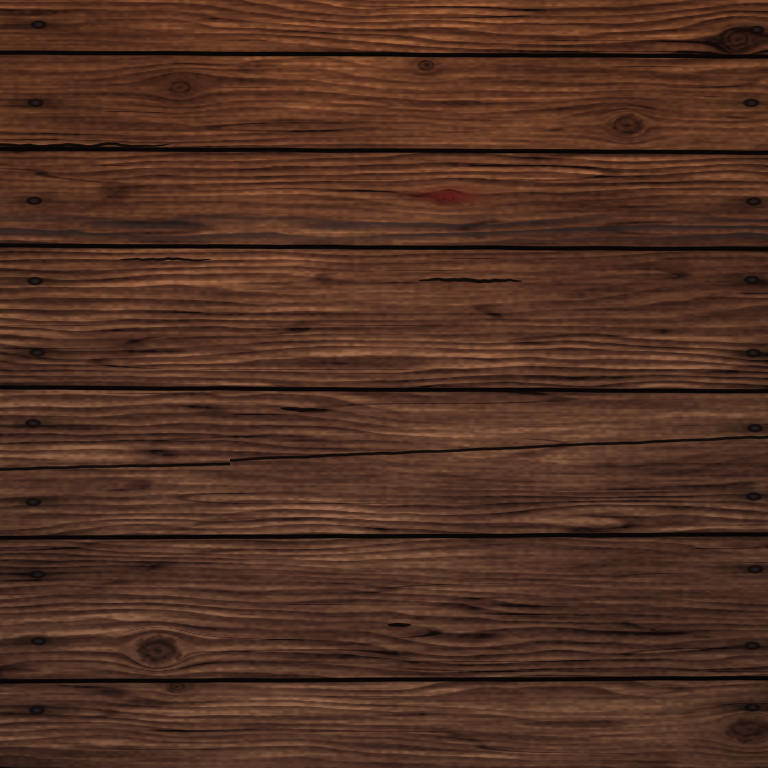
Reproduce this texture procedurally as a Shadertoy shader.

```glsl
// Seven weathered dark brown planks with wavy grain, knots, nails and splits.
const vec3 BLACK = vec3(0.07, 0.04, 0.035);
const vec3 DEEP  = vec3(0.20, 0.115, 0.085);
const vec3 MID   = vec3(0.285, 0.17, 0.122);
const vec3 WARM  = vec3(0.38, 0.242, 0.165);
const vec3 LIGHT = vec3(0.54, 0.36, 0.25);
const vec3 COOL  = vec3(0.13, 0.11, 0.12);
const vec3 RED   = vec3(0.36, 0.09, 0.08);
const float GAP_HALF = 0.0027;    // half thickness of the gaps
const float RING_COUNT = 85.0;    // growth lines over the canvas height
const float FIBRE_COUNT = 330.0;
const vec2 NAIL_SIZE = vec2(0.011, 0.0058);
const float WIDE_BOARD = 0.15;    // taller boards take two nails per end
// Gap heights between boards, from bottom to top
const float GAPS[6] = float[6](0.115, 0.302, 0.493, 0.678, 0.804, 0.929);
// Knots: centre, radii
const vec4 KNOTS[8] = vec4[8](
    vec4(0.205, 0.153, 0.034, 0.021), vec4(0.235, 0.886, 0.022, 0.012),
    vec4(0.817, 0.837, 0.025, 0.016), vec4(0.961, 0.948, 0.022, 0.015),
    vec4(0.583, 0.743, 0.013, 0.008), vec4(0.555, 0.915, 0.013, 0.009),
    vec4(0.230, 0.106, 0.015, 0.008), vec4(0.975, 0.050, 0.033, 0.018));
// Splits: start x, end x, height, half thickness
const vec4 SPLITS[5] = vec4[5](
    vec4(0.545, 0.680, 0.635, 0.0024), vec4(0.155, 0.275, 0.662, 0.0018),
    vec4(0.365, 0.412, 0.467, 0.0026), vec4(-0.10, 0.225, 0.811, 0.0022),
    vec4(0.505, 0.535, 0.186, 0.0026));

float hash(vec2 p) { return fract(sin(dot(p, vec2(127.1, 311.7))) * 43758.5); }

float noise(vec2 p) {
    vec2 i = floor(p), f = fract(p);
    f = f * f * (3.0 - 2.0 * f);
    return mix(mix(hash(i), hash(i + vec2(1, 0)), f.x),
               mix(hash(i + vec2(0, 1)), hash(i + vec2(1, 1)), f.x), f.y);
}

float fbm(vec2 p) {
    return 0.54 * noise(p) + 0.29 * noise(p * 2.1 + 7.3) + 0.17 * noise(p * 4.3 + 3.1);
}

vec3 woodRamp(float t) {
    t = clamp(t, 0.0, 1.0) * 4.0;
    vec3 c = mix(mix(BLACK, DEEP, min(t, 1.0)), MID, clamp(t - 1.0, 0.0, 1.0));
    return mix(mix(c, WARM, clamp(t - 2.0, 0.0, 1.0)), LIGHT, clamp(t - 3.0, 0.0, 1.0));
}

// Coverage of a horizontal stroke at signed height dy
float stroke(float dy, float halfWidth) {
    float px = 0.8 / iResolution.y;
    return 1.0 - smoothstep(halfWidth - px, halfWidth + px, abs(dy));
}

void mainImage(out vec4 fragColor, in vec2 fragCoord) {
    vec2 p = fragCoord / iResolution.xy;
    // Board lookup and gaps, each slightly tilted and rough
    float low = -0.04, high = 1.0, board = 0.0, gap = 0.0, shade = 0.0;
    for (int i = 0; i < 6; i++) {
        float id = float(i);
        float dy = p.y - GAPS[i] - (0.5 - p.x) * (i < 2 ? -0.004 : 0.005)
                 - 0.0016 * (fbm(vec2(p.x * 14.0, id * 9.0)) - 0.5);
        if (dy > 0.0) { low = GAPS[i]; board = id + 1.0; }
        else high = min(high, GAPS[i]);
        gap = max(gap, stroke(dy, GAP_HALF));
        shade += exp(-abs(dy) * 330.0);
    }
    vec2 seed = board * vec2(17.3, 5.7);

    // Grain bends around the knots of this board
    float v = p.y, core = 0.0, halo = 0.0, knotRing = 0.0;
    for (int i = 0; i < 8; i++) {
        vec4 k = KNOTS[i];
        if (k.y < low || k.y > high) continue;
        vec2 d = (p - k.xy) / k.zw;
        float r = length(d);
        v -= (p.y - k.y) / max(r * r, 1.0) * exp(-0.02 * r * r);
        float inside = 1.0 - smoothstep(0.7, 1.0, r + 0.6 * (fbm(p * 90.0) - 0.5));
        core = max(core, inside);
        knotRing += inside * sin(r * 13.0 + 7.0 * fbm(p * 50.0));
        halo += exp(-0.3 * r * r);
    }

    // Growth rings with one crisp edge, broad patches, fine fibres and hairlines
    float bend = fbm(vec2(p.x * 1.8, v * 11.0) + seed);
    float wave = fbm(vec2(p.x * 8.0, v * 40.0) + seed);
    float phase = fract(v * RING_COUNT + 6.0 * bend + 0.9 * wave);
    float ring = smoothstep(0.15, 0.8, phase) * (1.0 - smoothstep(0.84, 1.0, phase));
    float ringPower = smoothstep(0.3, 0.7, fbm(vec2(p.x * 1.6, v * 17.0) + seed + 40.0));
    float patches = fbm(vec2(p.x * 3.5, v * 24.0) + seed + 80.0);
    float fibre = noise(vec2(p.x * 14.0, v * FIBRE_COUNT) + seed);
    float streak = fbm(vec2(p.x * 6.0, v * 130.0) + seed);
    float pore = noise(p * vec2(140.0, 300.0));
    float hair = abs(noise(vec2(p.x * 4.0, v * 70.0) + seed + 20.0) - 0.5);
    float tone = 0.60 + 0.58 * (patches - 0.5) + 0.36 * (streak - 0.5) + 0.24 * (fibre - 0.5)
        + 0.19 * (pore - 0.5) - (0.10 + 0.36 * ringPower) * (ring - 0.35) - 0.22 * halo
        - 0.30 * (1.0 - smoothstep(0.01, 0.07, hair)) * smoothstep(0.45, 0.65, wave);
    vec3 color = woodRamp(mix(tone, 0.13 + 0.09 * knotRing + 0.2 * pore, 0.9 * core));

    // Bluish and red stains
    float cool = ring * exp(-pow((p.y - 0.702) / 0.016, 2.0));
    color = mix(color, COOL, board == 4.0 ? 0.75 * cool : 0.0);
    vec2 stain = (p - vec2(0.585, 0.745)) / vec2(0.04, 0.009);
    color = mix(color, RED, exp(-dot(stain, stain)) * streak);

    // Short splits with a pale torn edge, and one long sloping split
    float jag = 0.006 * (fbm(vec2(p.x * 35.0, board)) - 0.5);
    float longY = p.x < 0.3 ? 0.389 + 0.024 * p.x : 0.401 + 0.043 * (p.x - 0.3);
    float split = stroke(p.y - longY - 0.4 * jag, 0.0018);
    for (int i = 0; i < 5; i++) {
        vec4 s = SPLITS[i];
        float along = (p.x - s.x) / (s.y - s.x), dy = p.y - s.z - jag;
        float taper = sqrt(max(4.0 * along * (1.0 - along), 0.0));
        split = max(split, stroke(dy, s.w * taper) * step(0.001, taper));
        color = mix(color, LIGHT, 0.6 * taper * streak * stroke(dy - 0.004, 0.003));
    }

    // Nails near both ends, dark streaks soaked into the grain
    float rows = high - low > WIDE_BOARD ? 2.0 : 1.0;
    for (float n = 0.0; n < 2.0 * rows; n++) {
        vec2 nail = vec2(n < rows ? 0.047 : 0.982, mix(low, high, (mod(n, rows) + 0.5) / rows));
        nail += 0.008 * (vec2(hash(seed + n), hash(seed - n)) - 0.5);
        vec2 d = (p - nail) / NAIL_SIZE, soak = d * vec2(0.25, 0.8);
        float r = length(d);
        color *= 1.0 - 0.45 * exp(-dot(soak, soak));
        vec3 head = mix(COOL, BLACK, smoothstep(0.1, 0.7, r));
        color = mix(color, head, 0.9 - 0.9 * smoothstep(0.75, 1.1, r));
    }

    // Shadowed gaps and soft light, warmer toward the top
    color = mix(color * (1.0 - 0.4 * min(shade, 1.0)), BLACK * 0.45, max(gap, split * 0.9));
    vec2 away = (p - vec2(0.45, 0.62)) * vec2(0.9, 0.75);
    color *= 1.12 - 0.55 * dot(away, away);
    color *= mix(vec3(0.96, 1.0, 1.07), vec3(1.08, 1.0, 0.9), smoothstep(0.3, 1.0, p.y));
    fragColor = vec4(color, 1.0);
}
```
